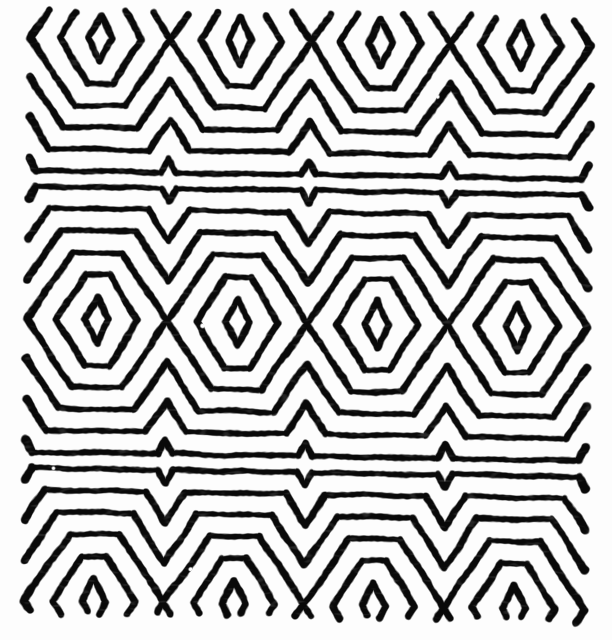
Give the GLSL for this pattern, as a WebGL 2 fragment shader.

```glsl
#version 300 es
precision highp float;
// Hand-inked lattice of nested diamonds and hexagons, 4 columns by 3 rows, the outer rows cut short.
// Each cell is folded into one quadrant, where every ring is a flat stroke joined to a slanted one;
// gradient noise bends the strokes and varies their weight.

uniform vec2 u_resolution;
out vec4 fragColor;

const float UNITS = 768.0;                  // drawing units per canvas height
const float MID_X = 367.5;                  // drawing x at the canvas centre
const vec2  ORIGIN = vec2(117.0, 384.0);    // centre of the first cell, middle row (y down)
const vec2  CELL = vec2(168.0, 338.0);
const vec2  SKEW = vec2(0.0125, 0.016);     // lean of the columns, fall of the rows
const float LAST_COLUMN = 3.0;
const int   RINGS = 6;
const vec2  FIRST_CORNER = vec2(0.0, 28.0); // end of the flat stroke of the inner ring
const vec2  CORNER_STEP = vec2(15.0, 26.3);
const float FIRST_SIDE = 14.0;              // half width of the inner ring
const float SIDE_STEP = 35.0;
const float NOTCH_STEP = 48.0;              // height gained at the cell edge by open rings
const float FLAT_RADIUS = 3.4;
const float SLANT_RADIUS = 4.1;
const float END_SWELL = 1.2;                // extra weight at the left and right borders
const float TOP_CUT = 32.5;                 // reach of the strokes past the outer row centres
const float BOTTOM_CUT = 13.0;
const float CUT_JITTER = 7.0;
const float WOBBLE = 2.6;
const float ROUGHNESS = 1.1;
const float NICK_GRID = 42.0;
const float NICK_CHANCE = 0.03;
const float EDGE_SOFTNESS = 1.3;
const vec3  PAPER = vec3(0.992);
const vec3  INK = vec3(0.035);
const vec3  WORN_INK = vec3(0.15);

vec2 hash2(vec2 p) {
    vec3 q = fract(p.xyx * vec3(0.1031, 0.1030, 0.0973));
    q += dot(q, q.yzx + 33.33);
    return fract((q.xx + q.yz) * q.zy);
}

float cornerGradient(vec2 cell, vec2 corner, vec2 f) {
    float angle = 6.28318 * hash2(cell + corner + 57.0).x;
    return dot(vec2(cos(angle), sin(angle)), f - corner);
}

float gradientNoise(vec2 p) {
    vec2 i = floor(p), f = fract(p);
    vec2 u = f * f * f * (f * (f * 6.0 - 15.0) + 10.0);
    float low = mix(cornerGradient(i, vec2(0, 0), f), cornerGradient(i, vec2(1, 0), f), u.x);
    float high = mix(cornerGradient(i, vec2(0, 1), f), cornerGradient(i, vec2(1, 1), f), u.x);
    return mix(low, high, u.y);
}

float segmentDistance(vec2 p, vec2 a, vec2 b) {
    vec2 ab = b - a;
    float t = clamp(dot(p - a, ab) / max(dot(ab, ab), 1e-4), 0.0, 1.0);
    return length(p - a - t * ab);
}

// Signed distance to the strokes, with p relative to the first cell
float latticeDistance(vec2 p) {
    vec2 cell = clamp(floor(p / CELL + 0.5), vec2(0.0, -1.0), vec2(LAST_COLUMN, 1.0));
    vec2 local = p - cell * CELL;
    vec2 q = abs(local);
    float halfWidth = 0.5 * CELL.x;
    float side = local.x < 0.0 ? 0.0 : 1.0;

    // Swell the free ends on the two vertical borders
    bool border = cell.x == side * LAST_COLUMN;
    float swell = border ? END_SWELL * smoothstep(halfWidth - 16.0, halfWidth, q.x) : 0.0;
    bool cut = cell.y * local.y > 0.0;
    float reach = cell.y < 0.0 ? TOP_CUT : BOTTOM_CUT;

    float d = UNITS;
    for (int i = 0; i < RINGS; i++) {
        float k = float(i);
        vec2 corner = FIRST_CORNER + k * CORNER_STEP;
        vec2 tip = vec2(min(FIRST_SIDE + SIDE_STEP * k, halfWidth), max(0.0, NOTCH_STEP * (k - 2.0)));
        float jitter = hash2(vec2(cell.x * 2.0 + side, cell.y * 8.0 + k + 20.0)).x - 0.5;
        float limit = cut ? reach + CUT_JITTER * jitter : UNITS;
        if (tip.y > limit) continue;
        float kept = min(1.0, (limit - tip.y) / (corner.y - tip.y));
        d = min(d, segmentDistance(q, tip, mix(tip, corner, kept)) - SLANT_RADIUS);
        if (kept == 1.0) d = min(d, segmentDistance(q, vec2(0.0, corner.y), corner) - FLAT_RADIUS);
    }
    return d - swell;
}

// Distance into a rare round chip in the ink
float nickDepth(vec2 p) {
    vec2 id = floor(p / NICK_GRID);
    vec2 h = hash2(id + 11.0);
    vec2 centre = (id + 0.2 + 0.6 * hash2(id + 71.0)) * NICK_GRID;
    return h.x < NICK_CHANCE ? 2.0 + 1.5 * h.y - length(p - centre) : -UNITS;
}

void main() {
    vec2 fromCentre = (gl_FragCoord.xy - 0.5 * u_resolution) * UNITS / u_resolution.y;
    vec2 p = vec2(MID_X + fromCentre.x, 0.5 * UNITS - fromCentre.y);

    // Hand wobble, then the slight lean of the whole drawing
    vec2 bend = vec2(gradientNoise(p / 45.0), gradientNoise(p / 45.0 + 31.7));
    vec2 q = p + WOBBLE * bend - ORIGIN;
    q += SKEW * vec2(q.y, -q.x);

    float rough = gradientNoise(p / 7.0) + 0.8 * gradientNoise(p / 28.0 + 9.3);
    float d = max(latticeDistance(q) + ROUGHNESS * rough, nickDepth(p));

    float softness = max(EDGE_SOFTNESS, 0.8 * UNITS / u_resolution.y);
    float wear = smoothstep(0.1, 0.6, gradientNoise(p / vec2(14.0, 5.0) + 4.1));
    vec3 ink = mix(INK, WORN_INK, wear);
    fragColor = vec4(mix(ink, PAPER, smoothstep(-softness, softness, d)), 1.0);
}
```
